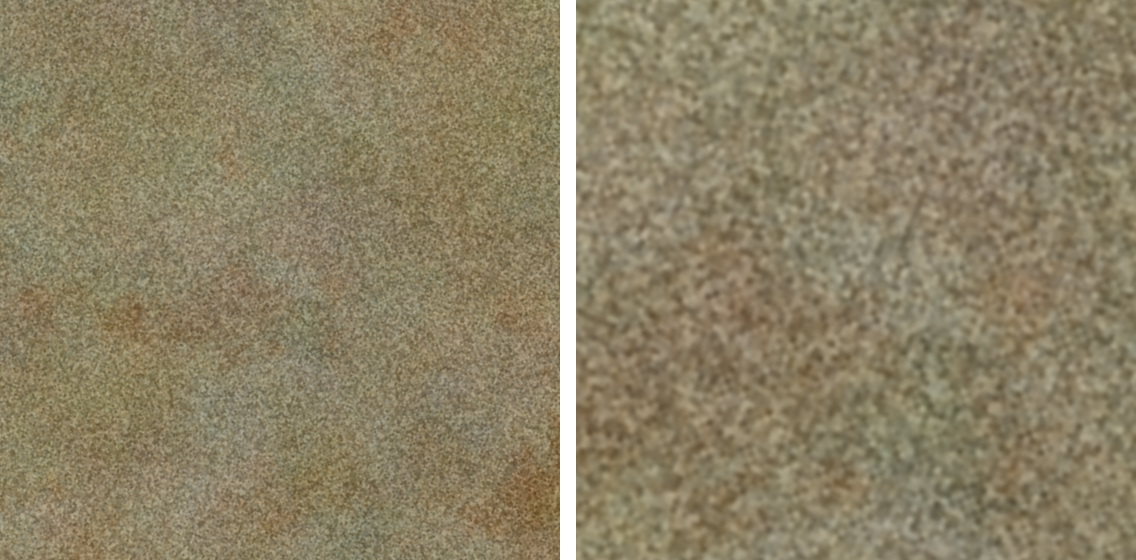
Left: the whole. Right: its middle third, enlarged.
A WebGL 1 fragment shader for this texture:

```glsl
precision highp float;
// Weathered khaki stone: fine sandy grain over faint rust, ochre and grey-green blotches.

uniform vec2 u_resolution;

const vec3 KHAKI = vec3(0.546, 0.506, 0.388);
const vec3 WARM_SHIFT = vec3(0.0, -0.10, -0.22);
const vec3 RED_SHIFT = vec3(0.05, -0.05, 0.01);
const vec3 RUST_SHIFT = vec3(-0.01, -0.045, -0.06);
const vec3 MIST_SHIFT = vec3(-0.015, 0.008, 0.03);
const vec3 GRAIN_TONE = vec3(0.97, 1.0, 0.98);

float hash(vec2 p) {
  vec3 q = fract(vec3(p.xyx) * 0.1031);
  q += dot(q, q.yzx + 33.33);
  return fract((q.x + q.y) * q.z);
}

float valueNoise(vec2 p) {
  vec2 cell = floor(p);
  vec2 f = fract(p);
  f = f * f * (3.0 - 2.0 * f);
  float low = mix(hash(cell), hash(cell + vec2(1.0, 0.0)), f.x);
  float high = mix(hash(cell + vec2(0.0, 1.0)), hash(cell + vec2(1.0)), f.x);
  return mix(low, high, f.y);
}

vec2 rotate(vec2 p, float angle) {
  float c = cos(angle);
  float s = sin(angle);
  return vec2(c * p.x - s * p.y, s * p.x + c * p.y);
}

// Layered noise centred on zero; gain sets how rough the blotches are.
float blotches(vec2 p, float gain) {
  float sum = 0.0;
  float total = 0.0;
  float weight = 1.0;
  for (int i = 0; i < 5; i++) {
    sum += weight * (valueNoise(p) - 0.5);
    total += weight;
    weight *= gain;
    p = rotate(p, 0.65) * 2.03 + 17.3;
  }
  return sum / total;
}

// Two crossed layers of speckle, centred on zero.
float grain(vec2 p, float density) {
  float fine = valueNoise(rotate(p, 0.4) * density + 260.0);
  float crossed = valueNoise(rotate(p, 1.1) * density * 0.83 + 310.0);
  return 0.5 * (fine + crossed) - 0.5;
}

void main() {
  vec2 p = gl_FragCoord.xy / u_resolution.y;

  // Broad drifts of hue and brightness, warmer to the right.
  float warmth = blotches(p * 2.6 + 4.7, 0.65) + 0.16 * (p.x - 0.5);
  float redness = blotches(p * 5.0 + 31.2, 0.75);
  float light = blotches(p * 5.0 + 73.9, 0.8);
  vec3 color = KHAKI + WARM_SHIFT * warmth + RED_SHIFT * redness + 0.15 * light;

  // Scattered rust stains and pale cool patches.
  float rust = smoothstep(0.08, 0.26, blotches(p * 6.0 + 112.4, 0.65));
  float mist = smoothstep(0.08, 0.28, blotches(p * 5.0 + 151.8, 0.65));
  color += RUST_SHIFT * rust + MIST_SHIFT * mist;

  // Sandy grain with a slight tint of its own.
  float speckle = grain(p, 265.0);
  float tint = grain(p + 5.3, 150.0);
  color += 0.33 * speckle * GRAIN_TONE + tint * vec3(0.03, 0.0, -0.04);

  gl_FragColor = vec4(clamp(color, 0.0, 1.0), 1.0);
}
```
